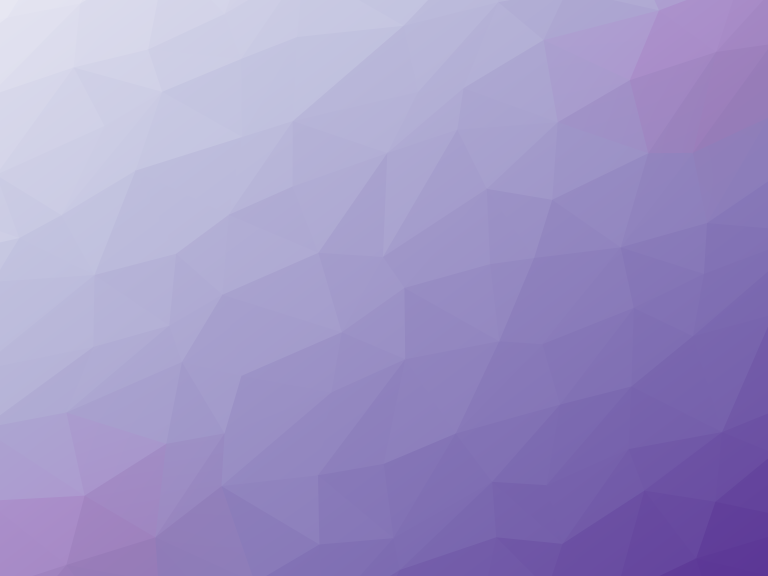
Write a WebGL 2 fragment shader that draws this background.

```glsl
#version 300 es
precision highp float;
// Low-poly triangle mesh shaded by a diagonal gradient from pale lavender to deep violet.

uniform vec2 u_resolution;
out vec4 fragColor;

const vec2 CELL = vec2(0.138, 0.122);   // mesh cell, in canvas heights
const float ROW_SLOPE = 0.32;           // rows climb to the right
const float JITTER = 0.33;              // vertex offset, in cells
const float SHADE_VARIATION = 0.03;     // random shift along the gradient
const float FACET_FLATNESS = 0.75;      // 1 = one colour per triangle
const vec3 MAUVE = vec3(0.635, 0.515, 0.755);
const float MAUVE_STRENGTH = 0.9;
const vec3 RAMP[5] = vec3[5](
    vec3(0.905, 0.905, 0.950),
    vec3(0.760, 0.763, 0.875),
    vec3(0.622, 0.587, 0.785),
    vec3(0.482, 0.412, 0.690),
    vec3(0.350, 0.200, 0.580));

float hash(vec2 p) {
    return fract(sin(dot(p, vec2(127.1, 311.7))) * 43758.5453);
}

float cross2(vec2 a, vec2 b) {
    return a.x * b.y - a.y * b.x;
}

float area(vec2 a, vec2 b, vec2 c) {
    return cross2(b - a, c - a);
}

// Jittered lattice vertex in canvas space
vec2 vertex(vec2 id) {
    vec2 offset = vec2(hash(id), hash(id + 57.3)) * 2.0 - 1.0;
    vec2 p = (id + JITTER * offset) * CELL;
    return vec2(p.x, p.y + ROW_SLOPE * p.x);
}

// Diagonal ramp with mauve tints in the two side corners
vec3 gradient(vec2 p, float shift) {
    vec2 uv = p * vec2(u_resolution.y / u_resolution.x, 1.0);
    float along = 0.5 * (uv.x + 1.0 - uv.y);
    float across = abs(uv.x + uv.y - 1.0);
    float t = clamp(along + shift, 0.0, 1.0) * 4.0;
    int i = min(int(t), 3);
    vec3 color = mix(RAMP[i], RAMP[i + 1], t - float(i));
    float tint = smoothstep(0.48, 0.78, across)
               * (1.0 - smoothstep(0.03, 0.14, abs(along - 0.52)));
    return mix(color, MAUVE - 0.8 * (along - 0.52), tint * MAUVE_STRENGTH);
}

// Signed distance to an edge, positive on its left
float edgeDistance(vec2 p, vec2 a, vec2 b) {
    return cross2(b - a, p - a) / max(length(b - a), 1e-5);
}

// Adds one triangle: colour times coverage, and coverage
void addTriangle(vec2 p, vec2 a, vec2 b, vec2 c, inout vec4 sum) {
    float d = min(edgeDistance(p, a, b),
              min(edgeDistance(p, b, c), edgeDistance(p, c, a)));
    float coverage = clamp(d * u_resolution.y + 0.5, 0.0, 1.0);
    if (coverage <= 0.0) return;
    vec2 center = (a + b + c) / 3.0;
    float shift = (hash(center * 10.0) - 0.5) * SHADE_VARIATION;
    sum += vec4(gradient(mix(p, center, FACET_FLATNESS), shift), 1.0) * coverage;
}

void main() {
    vec2 p = gl_FragCoord.xy / u_resolution.y;
    vec2 home = floor(vec2(p.x, p.y - ROW_SLOPE * p.x) / CELL);
    vec4 sum = vec4(gradient(p, 0.0), 1.0) * 0.001;

    // Split each nearby quad along the diagonal giving the fuller triangles
    for (int y = -1; y <= 1; y++) {
        for (int x = -1; x <= 1; x++) {
            vec2 id = home + vec2(x, y);
            vec2 a = vertex(id);
            vec2 b = vertex(id + vec2(1.0, 0.0));
            vec2 c = vertex(id + vec2(1.0, 1.0));
            vec2 d = vertex(id + vec2(0.0, 1.0));
            if (min(area(a, b, c), area(a, c, d)) > min(area(a, b, d), area(b, c, d))) {
                addTriangle(p, a, b, c, sum);
                addTriangle(p, a, c, d, sum);
            } else {
                addTriangle(p, a, b, d, sum);
                addTriangle(p, b, c, d, sum);
            }
        }
    }
    fragColor = vec4(sum.rgb / sum.a, 1.0);
}
```
